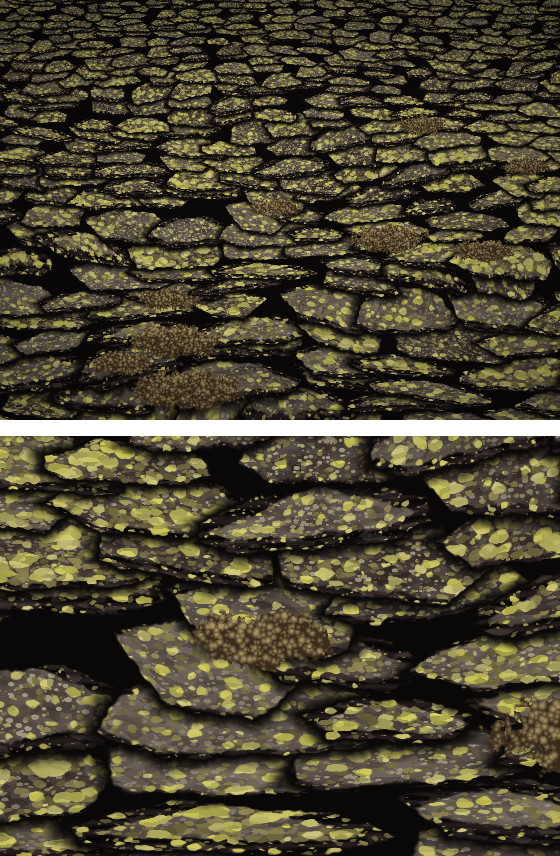
Top: the whole. Bottom: its middle third, enlarged.
A Shadertoy shader for this texture:

```glsl
// A scree of lichen-covered slate slabs, seen up a slope with rows shrinking upward.
// Rows follow a log scale; slabs are cut from half planes and laid from near to far,
// each shading the one below. Cellular blobs make lichen, grain and moss cushions.

const float FAR_ROW = 0.014;      // row height at the top edge
const float ROW_GROWTH = 0.058;   // added row height down the canvas
const float SLAB_SPACING = 3.7;   // slab pitch in row heights
const float SHADOW_REACH = 0.34;  // in row heights
const float LICHEN_COVER = 0.56;
const float LICHEN_SCALE = 3.1;   // blobs per row height
const int CUSHIONS = 9;
const float EXPOSURE = 1.08;

const vec3 CREVICE = vec3(0.035, 0.027, 0.027);
const vec3 FACE = vec3(0.105, 0.080, 0.080);
const vec3 SLATE_DARK = vec3(0.23, 0.195, 0.18);
const vec3 SLATE = vec3(0.41, 0.375, 0.34);
const vec3 PALE = vec3(0.62, 0.59, 0.49);
const vec3 OLIVE = vec3(0.45, 0.42, 0.24);
const vec3 LICHEN = vec3(0.70, 0.68, 0.30);
const vec3 MOSS_DARK = vec3(0.21, 0.16, 0.10);
const vec3 MOSS = vec3(0.60, 0.52, 0.35);

vec2 hash2(vec2 p) {
    vec3 q = fract(p.xyx * vec3(0.1031, 0.1030, 0.0973));
    q += dot(q, q.yzx + 33.33);
    return fract((q.xx + q.yz) * q.zy);
}

// Layered sines, roughly -1 to 1
float ripple(vec2 p) {
    float a = sin(p.x * 1.7 + 2.0 * sin(p.y * 1.3));
    float b = sin(p.x * 4.3 - p.y * 3.1 + a);
    float c = sin(p.x * 9.7 + p.y * 7.9 + 2.0 * b);
    return (a + 0.6 * b + 0.4 * c) * 0.5;
}

// Cellular discs of varied radius: signed distance and a random tone
vec2 blobs(vec2 p, float cover) {
    vec2 base = floor(p), best = vec2(9.0, 0.0);
    for (int j = -1; j <= 1; j++)
    for (int i = -1; i <= 1; i++) {
        vec2 cell = base + vec2(i, j);
        vec2 size = hash2(cell + 57.0);
        float d = length(p - cell - hash2(cell)) - cover * size.x;
        if (d < best.x) best = vec2(d, size.y);
    }
    return best;
}

float rowHeight(float y) { return FAR_ROW + ROW_GROWTH * (1.0 - y); }

// Distance to a chipped slab (x) and to its lower edge (y)
vec2 slabShape(vec2 p, vec2 halfSize, vec2 r) {
    float top = p.y - halfSize.y + (r.x - 0.5) * 0.22 * p.x;
    float bottom = -p.y - halfSize.y + (r.y - 0.5) * 0.16 * p.x;
    float right = (p.x - halfSize.x + p.y * (r.x * 3.0 - 1.5)) * 0.6;
    float left = (-p.x - halfSize.x + p.y * (r.y * 3.0 - 1.5)) * 0.6;
    float chip = abs(p.x) * 0.35 + abs(p.y + 0.1) - halfSize.y - halfSize.x * 0.2;
    float rough = 0.055 * ripple(p * 2.2 + r * 40.0);
    return vec2(max(max(max(top, bottom), max(left, right)), chip), max(bottom, chip)) + rough;
}

vec3 slabColor(vec2 p, vec2 id, float lowerEdge, float pixel) {
    vec2 r = hash2(id + 11.0), s = hash2(id + 83.0);
    vec2 q = p + r * 61.0;
    float wave = ripple(q * vec2(0.9, 2.3));
    float top = smoothstep(-0.03, 0.04, -lowerEdge - mix(0.08, 0.40, s.x * s.x));

    // Slate with streaked grain, and a dark layered front face
    vec2 grain = blobs(q * vec2(4.0, 10.0), 0.6);
    vec2 fleck = blobs(q * vec2(7.0, 12.0) + 9.0, 0.55);
    float tone = 0.75 * r.x + 0.28 * wave + 0.6 * (grain.y - 0.4);
    vec3 rock = mix(SLATE_DARK, SLATE, clamp(tone, -0.35, 1.25));
    rock = mix(rock, PALE, smoothstep(0.05, -0.1, fleck.x) * step(0.45, fleck.y) * (0.3 + 0.6 * s.y));
    float strata = sin(q.y * 26.0 + 2.0 * ripple(q * vec2(0.6, 3.0)));
    vec3 face = FACE * (0.75 + 0.5 * strata) + 0.22 * SLATE * step(0.72, grain.y);
    vec3 col = mix(face, rock, top);

    // Dull crust first, then bright round lichen in clumps
    float cover = LICHEN_COVER * (0.6 + 0.65 * r.y + 0.25 * wave) * mix(0.55, 1.0, top);
    vec2 bend = 0.16 * vec2(ripple(q * 3.0), ripple(q.yx * 3.0 + 5.0));
    vec2 crust = blobs(q * LICHEN_SCALE * vec2(1.5, 2.6) + bend * 2.0 + 31.0, cover * 1.1);
    vec2 bright = blobs(q * LICHEN_SCALE * vec2(0.8, 1.35) + bend, cover);
    float soft = max(0.05, pixel * LICHEN_SCALE * 0.6);
    col = mix(col, OLIVE * (0.75 + 0.5 * crust.y), 0.85 * smoothstep(soft, -soft, crust.x));
    vec3 yellow = mix(LICHEN, PALE * 1.08, 0.5 * bright.y) * (0.82 + 0.3 * grain.y);
    return mix(col, yellow, smoothstep(soft, -soft, bright.x));
}

void mainImage(out vec4 fragColor, in vec2 fragCoord) {
    vec2 pos = fragCoord / iResolution.y;
    float aspect = iResolution.x / iResolution.y;
    float scale = rowHeight(pos.y), pixel = 1.0 / (iResolution.y * scale);
    vec2 bent = pos + vec2(0.0, 0.45 * scale * sin(pos.x * 5.0 + 2.0 * sin(pos.y * 9.0)));
    float row = floor(log(rowHeight(min(bent.y, 1.1))) / ROW_GROWTH);

    // Lay slabs from the near rows to the far ones; the last one covering wins
    vec2 local = vec2(0.0), slabId = vec2(0.0), edge = vec2(1.0);
    float light = 1.0;
    for (int k = 2; k >= -2; k--) {
        float rowId = row + float(k), h = exp(ROW_GROWTH * (rowId + 0.5));
        vec2 q = vec2(bent.x - 0.5 * aspect, bent.y - 1.0 + (h - FAR_ROW) / ROW_GROWTH) / h;
        q.x += hash2(vec2(rowId, 7.0)).x * 50.0;
        for (int i = -1; i <= 1; i++) {
            vec2 id = vec2(floor(q.x / SLAB_SPACING) + float(i), rowId);
            vec2 r = hash2(id), s = hash2(id + 29.0);
            vec2 p = q - vec2((id.x + 0.25 + 0.5 * r.x) * SLAB_SPACING, 0.7 * r.y - 0.35);
            float tilt = (s.x - 0.5) * 0.26;
            p = vec2(p.x + tilt * p.y, p.y - tilt * p.x);
            vec2 d = slabShape(p, vec2(SLAB_SPACING * (0.36 + 0.34 * s.y), 0.42 + 0.42 * r.x), hash2(id + 47.0));
            if (d.x < 0.0) { local = p; slabId = id; edge = d; light = 1.0; }
            else light = min(light, smoothstep(0.0, SHADOW_REACH, d.x + 0.02));
        }
    }
    vec3 col = CREVICE;
    if (edge.x < 0.0) {
        float rim = smoothstep(0.0, max(0.05, pixel), -edge.x);
        col = mix(CREVICE, slabColor(local, slabId, edge.y, pixel), light * rim);
    }

    // Granular moss cushions
    for (int n = 0; n < CUSHIONS; n++) {
        vec2 r = hash2(vec2(n, 19.0)), s = hash2(vec2(n, 71.0));
        vec2 center = vec2(r.x * aspect, (float(n) + r.y) / float(CUSHIONS) * 0.74);
        vec2 p = (pos - center) / rowHeight(center.y);
        float d = length(p / (vec2(1.5, 0.55) * (0.65 + 0.6 * s.x))) - 1.0 + 0.22 * ripple(p * 2.5 + s * 30.0);
        if (d < 0.1) {
            vec2 tuft = blobs(p * 11.0 + s * 50.0, 0.7);
            float lit = clamp(0.55 - 1.1 * tuft.x + 0.5 * (tuft.y - 0.5) + 0.3 * p.y - 0.2, 0.0, 1.0);
            col = mix(col, mix(MOSS_DARK, MOSS, lit), smoothstep(0.08, -0.08, d + 0.25 * (tuft.y - 0.5)));
        }
    }

    // Corners fall off into shade
    vec2 v = fragCoord / iResolution.xy - 0.5;
    col *= EXPOSURE * (1.0 - 0.75 * dot(v, v)) * (1.0 - 0.15 * smoothstep(0.25, 0.5, v.y));
    fragColor = vec4(col, 1.0);
}
```
